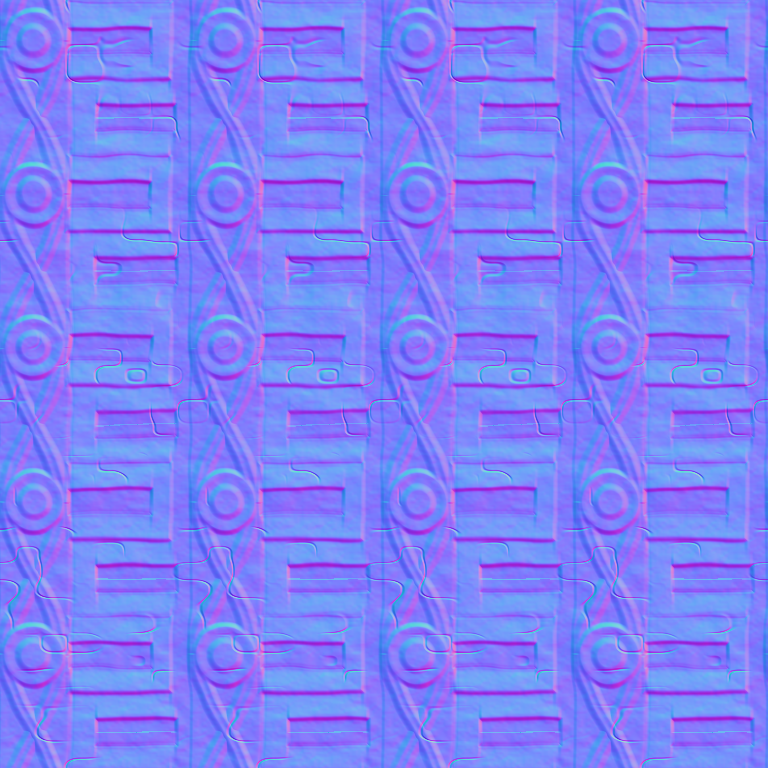
This texture map is drawn by a WebGL 2 fragment shader. Its source:

```glsl
#version 300 es
precision highp float;
// Tangent-space normal map of worn carved stone: key-pattern panels beside bands of bosses and twisted vines.

#define COLUMNS 4.0
#define ROWS 5.0
#define UNITS 768.0        // design units across the canvas
#define BOSS_X 34.0        // boss centre within a column
#define BOSS_Y 113.0       // height of the lowest boss
#define RELIEF 1.0         // strength of the carving
#define WEAR 1.0           // strength of the stone surface
#define WARP 3.0           // waviness of the carved edges
#define GROOVE 0.85        // steepness of the horizontal cuts
#define LEAN 0.075         // upward tilt of the panel faces
#define SKEW 0.16          // sideways tilt that goes with vertical tilt

uniform vec2 u_resolution;
out vec4 fragColor;

const vec2 CELL = UNITS / vec2(COLUMNS, ROWS);

float hash(vec2 p) {
  vec3 a = fract(p.xyx * 0.1031);
  a += dot(a, a.yzx + 33.33);
  return fract((a.x + a.y) * a.z);
}

// Value noise, wrapping once per column across and once per canvas upwards
float noise(vec2 uv, vec2 lattice) {
  vec2 p = uv * vec2(COLUMNS, 1.0) * lattice;
  vec2 i = floor(p), f = p - i;
  f = f * f * f * (f * (f * 6.0 - 15.0) + 10.0);
  vec2 a = mod(i, lattice), b = mod(i + 1.0, lattice);
  vec2 seed = lattice * 1.37;
  return mix(mix(hash(a + seed), hash(vec2(b.x, a.y) + seed), f.x),
             mix(hash(vec2(a.x, b.y) + seed), hash(b + seed), f.x), f.y);
}

float box(vec2 p, vec2 halfSize) {
  vec2 d = abs(p) - halfSize;
  return length(max(d, 0.0)) + min(max(d.x, d.y), 0.0);
}

float inside(float d, float soft) { return smoothstep(soft, -soft, d); }

float span(float x, float lo, float hi) {
  return smoothstep(lo - 2.0, lo + 2.0, x) * smoothstep(hi + 2.0, hi - 2.0, x);
}

// Steep cut with gently sloping shoulders
float cut(float d) { return GROOVE * d * exp(-abs(d) / 3.6); }

// Position in the repeat, with the boss at y = 0
vec2 cellPoint(vec2 uv) {
  vec2 q = uv * UNITS - vec2(0.0, BOSS_Y);
  q += WARP * (vec2(noise(uv, vec2(5, 23)), noise(uv, vec2(6, 29))) - 0.5);
  return mod(q + vec2(10.0, 0.5 * CELL.y), CELL) - vec2(10.0, 0.5 * CELL.y);
}

// Slots open alternately to the left and to the right
vec2 slots(vec2 q) {
  float midY = abs(q.y) - 0.5 * CELL.y;
  return vec2(box(q - vec2(110, 0), vec2(41, 12.5)),
              box(vec2(q.x - 136.0, midY), vec2(40, 13)));
}

float panelRelief(vec2 q, vec2 uv) {
  vec2 s = slots(q);
  float h = 1.4 * inside(box(q - vec2(119, 0), vec2(52, 38)), 3.0);
  h -= 1.7 * inside(s.x, 2.5) + 1.7 * inside(s.y, 2.5);
  float crisp = mix(0.55, 1.3, noise(uv, vec2(3, 17)));
  float cuts = 0.0;
  for (float side = -1.0; side < 2.0; side += 2.0) {
    cuts += cut(q.y - side * 12.5) * span(q.x, 70.0, 151.0);
    cuts += cut(q.y - side * 38.5) * span(q.x, 70.0, 170.0);
    cuts += cut(q.y - side * 64.0) * span(q.x, 96.0, 175.0);
  }
  return h + cuts * crisp;
}

float vine(float d) { return 2.5 * inside(abs(d) - 7.0, 4.0) - 0.5 * exp(-d * d / 8.0); }

float bandRelief(vec2 q) {
  float swing = 27.0 * cos(3.14159265 * q.y / CELL.y) * (q.y < 0.0 ? -1.0 : 1.0);
  float x = q.x - BOSS_X;
  float over = vine((x - swing) / 1.1), under = vine((x + swing) / 1.1);
  float h = max(over, under * 0.75);
  float r = length(vec2(x, q.y));
  float disc = 2.8 + 0.9 * exp(-pow((r - 27.0) / 5.0, 2.0)) + 2.6 * inside(r - 15.0, 4.0);
  h = mix(h, disc, inside(r - 31.0, 3.0));
  return h + 0.9 * span(q.x, -2.0, 71.0) - 0.8 * exp(-pow((q.x - 70.0) / 2.5, 2.0));
}

float stone(vec2 uv) {
  float h = 2.6 * noise(uv, vec2(4, 22)) + 1.5 * noise(uv, vec2(9, 52));
  h += 0.6 * noise(uv, vec2(20, 110)) + 0.2 * noise(uv, vec2(46, 230));
  float vein = abs(noise(uv, vec2(7, 43)) - 0.5);
  float chipped = smoothstep(0.5, 0.8, noise(uv, vec2(5, 31)));
  return h - 1.3 * chipped * smoothstep(0.07, 0.0, vein);
}

float height(vec2 uv) {
  vec2 q = cellPoint(uv);
  return RELIEF * (panelRelief(q, uv) + bandRelief(q)) + WEAR * stone(uv);
}

void main() {
  vec2 uv = gl_FragCoord.xy / u_resolution;
  vec2 e = vec2(0.7 / UNITS, 0.0);
  vec2 slope = vec2(height(uv + e) - height(uv - e), height(uv + e.yx) - height(uv - e.yx)) / 1.4;

  // Tilted panel faces, with slot floors leaning the other way
  vec2 q = cellPoint(uv), s = slots(q);
  float face = span(q.x, 71.0, 173.0);
  float slot = inside(min(s.x, s.y), 2.0);
  slope.y -= LEAN * (1.7 * face * (1.0 - slot) - 1.6 * slot - 0.35);
  slope.x += SKEW * -slope.y;

  vec3 normal = normalize(vec3(-slope.x, -slope.y, 1.0));
  normal.x -= 2.0 * SKEW * normal.y * 0.5;
  fragColor = vec4(clamp(0.5 + 0.5 * normal - vec3(0.004, 0.0, 0.008), 0.0, 1.0), 1.0);
}
```
